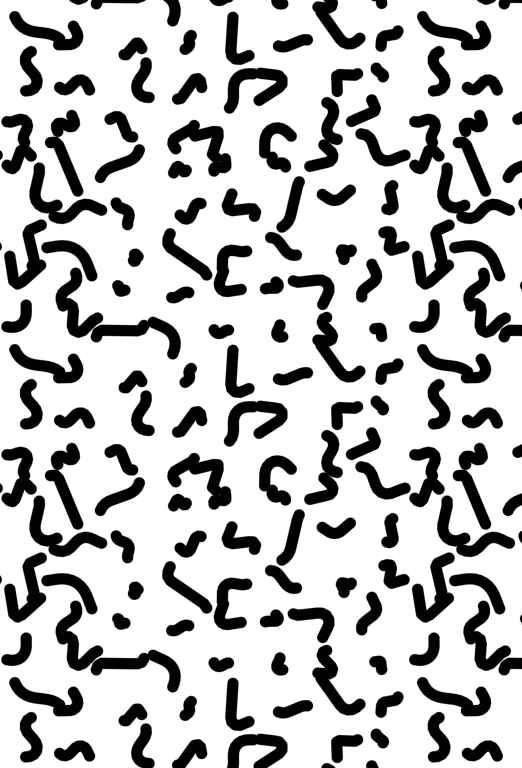
Give the GLSL for this pattern, as a Shadertoy shader.

```glsl
// Seamless tile of short black hand-drawn squiggles scattered on white.

const float TAU = 6.2831853;
const vec2 TILE = vec2(0.531, 0.4336);  // repeat size, in canvas heights
const float CELLS = 8.0;                // squiggles per tile side (even)
const float PEN_RADIUS = 0.0073;
const int STEPS = 6;                    // segments per half squiggle

vec4 hash4(vec2 p) {
    vec4 q = fract(p.xyxy * vec4(0.1031, 0.1030, 0.0973, 0.1099));
    q += dot(q, q.wzxy + 33.33);
    return fract((q.xxyz + q.yzzw) * q.zywx);
}

vec2 direction(float angle) {
    return vec2(cos(angle), sin(angle));
}

float segmentDistance(vec2 p, vec2 a, vec2 b) {
    vec2 ab = b - a;
    float t = clamp(dot(p - a, ab) / dot(ab, ab), 0.0, 1.0);
    return length(p - a - ab * t);
}

// Heading along the stroke, t in -1..1, kept near zero on average.
float strokeHeading(float t, float bend, float waves, float phase, float corner) {
    float average = sin(phase) * sin(waves) / waves;
    float swing = clamp(corner * sin(waves * t + phase), -1.0, 1.0);
    return bend * (swing - average);
}

// Distance to a wavy line walked from its middle out to both ends.
float squiggleDistance(vec2 p, float halfLength, float bend, float waves,
                       float phase, float corner) {
    float nearest = 1.0;
    float stepLength = halfLength / float(STEPS);
    for (float side = -1.0; side <= 1.0; side += 2.0) {
        vec2 a = vec2(0.0);
        for (int i = 0; i < STEPS; i++) {
            float t = side * (float(i) + 0.5) / float(STEPS);
            float heading = strokeHeading(t, bend, waves, phase, corner);
            vec2 b = a + side * stepLength * direction(heading);
            nearest = min(nearest, segmentDistance(p, a, b));
            a = b;
        }
    }
    return nearest;
}

// Distance from p to the squiggle of one cell, p relative to the cell middle.
float cellDistance(vec2 p, vec2 id, vec2 cellSize) {
    vec4 place = hash4(id + 17.0);
    vec4 shape = hash4(id + 71.0);

    // Layered sines bend the grid; a small jitter loosens it further.
    vec2 wave = TAU * id / CELLS;
    vec2 drift = 0.15 * sin(wave.yx * vec2(2.0, 1.0) + vec2(0.7, 2.1))
               + 0.05 * sin(wave * 3.0 + 1.3);
    p -= cellSize * (drift + 0.24 * (place.xy - 0.5));

    float halfLength = mix(0.004, 0.040, pow(place.z, 0.7));
    if (length(p) > halfLength + 2.0 * PEN_RADIUS) return 1.0;

    // Neighbours lie crosswise, so that ends point at gaps.
    float crosswise = mod(id.x + id.y, 2.0) * TAU / 4.0;
    float angle = crosswise + 0.9 + 0.45 * sin(wave.x + wave.y)
                + 1.1 * (place.w - 0.5);
    vec2 axis = direction(angle);
    p = vec2(dot(p, axis), dot(p, vec2(-axis.y, axis.x)));

    float bend = mix(0.55, 1.25, shape.x);
    float waves = mix(1.3, 3.5, shape.y);
    float corner = mix(1.0, 3.0, shape.w * shape.w);
    return squiggleDistance(p, halfLength, bend, waves, TAU * shape.z, corner);
}

float patternDistance(vec2 p) {
    vec2 cellSize = TILE / CELLS;
    vec2 cell = floor(p / cellSize);
    float nearest = 1.0;
    for (float y = -1.0; y <= 1.0; y++) {
        for (float x = -1.0; x <= 1.0; x++) {
            vec2 neighbour = cell + vec2(x, y);
            vec2 local = p - (neighbour + 0.5) * cellSize;
            vec2 id = mod(neighbour, CELLS);  // wraps at the tile edge
            nearest = min(nearest, cellDistance(local, id, cellSize));
        }
    }
    return nearest - PEN_RADIUS;
}

void mainImage(out vec4 fragColor, in vec2 fragCoord) {
    const vec3 PAPER = vec3(1.0);
    const vec3 INK = vec3(0.005);
    float pixel = 1.0 / iResolution.y;
    float dist = patternDistance(fragCoord * pixel);
    float coverage = 1.0 - smoothstep(-0.8 * pixel, 0.8 * pixel, dist);
    fragColor = vec4(mix(PAPER, INK, coverage), 1.0);
}
```
